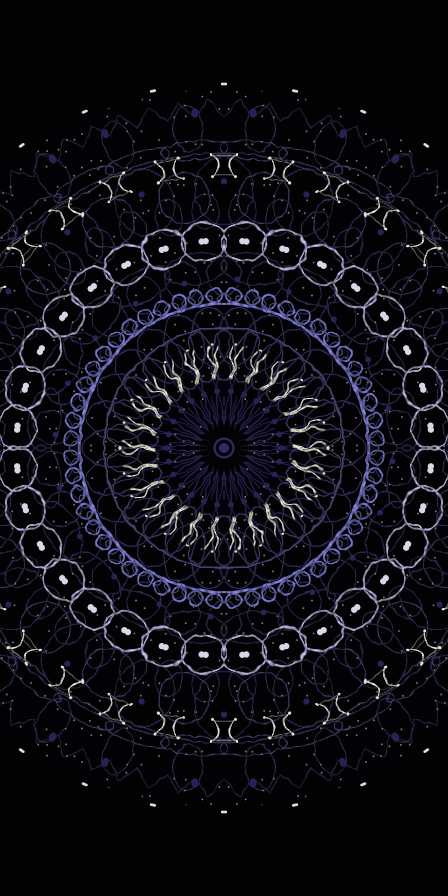
Reproduce this pattern procedurally as a WebGL 2 fragment shader.

```glsl
#version 300 es
precision highp float;

uniform vec2 u_resolution;
out vec4 outColor;

#define BACKDROP vec3(0.008, 0.008, 0.016)
#define DUSK vec3(0.20, 0.17, 0.34)
#define NAVY vec3(0.15, 0.14, 0.34)
#define VIOLET vec3(0.30, 0.28, 0.48)
#define PERIWINKLE vec3(0.48, 0.48, 0.82)
#define LILAC vec3(0.70, 0.66, 0.82)
#define IVORY vec3(0.88, 0.88, 0.82)
#define THIN 0.0028
#define BOLD 0.0045
#define WOBBLE 0.012
#define TAU 6.2831853

float hash(vec2 p) {
  vec3 q = fract(p.xyx * 0.1031);
  q += dot(q, q.yzx + 33.33);
  return fract((q.x + q.y) * q.z);
}

float noise(vec2 p) {
  vec2 i = floor(p), f = fract(p);
  f *= f * (3.0 - 2.0 * f);
  return mix(mix(hash(i), hash(i + vec2(1, 0)), f.x),
             mix(hash(i + vec2(0, 1)), hash(i + vec2(1, 1)), f.x), f.y);
}

// Coverage of a line with half width w, or of a disc when d is a distance to its centre.
float stroke(float d, float w) {
  return clamp(0.5 + (w - abs(d)) * u_resolution.x * 0.5, 0.0, 1.0);
}

float band(float r, float lo, float hi) {
  return smoothstep(lo - 0.008, lo + 0.008, r) * (1.0 - smoothstep(hi - 0.008, hi + 0.008, r));
}

vec2 polar(float r, float a) { return r * vec2(sin(a), cos(a)); }

// Folds the plane into one of n sectors; y points outward.
vec2 sector(vec2 p, float n, float shift) {
  float s = TAU / n, a = atan(p.x, p.y) - shift * s;
  return polar(length(p), a - s * floor(a / s + 0.5));
}

// Outlines of n ellipses on a circle, including overlaps with neighbours.
float loops(vec2 p, float n, float shift, float radius, vec2 size, float w) {
  vec2 q = sector(p, n, shift);
  float a = atan(q.x, q.y), ink = 0.0;
  for (int k = -1; k <= 1; k++) {
    vec2 e = polar(length(q), a + float(k) * TAU / n) - vec2(0.0, radius);
    float len = length(e / size);
    float d = len * (len - 1.0) / max(length(e / (size * size)), 0.001);
    ink = max(ink, stroke(d, w));
  }
  return ink;
}

float dots(vec2 p, float n, float shift, float radius, float size) {
  return stroke(length(sector(p, n, shift) - vec2(0.0, radius)), size);
}

void main() {
  vec2 flat_p = (2.0 * gl_FragCoord.xy - u_resolution) / u_resolution.x;
  vec2 m = abs(flat_p);
  vec2 jitter = vec2(noise(m * 38.0), noise(m * 38.0 + 71.0)) - 0.5;
  vec2 p = flat_p + WOBBLE * jitter * sign(flat_p);
  float r = length(p), grain = 0.55 + 0.6 * noise(m * 90.0);
  vec3 col = BACKDROP;

  // Core and splitting rays
  vec2 q = sector(p, 26.0, 0.0);
  float gap = 0.028 * smoothstep(0.09, 0.29, r) + 0.003 * sin(r * 55.0);
  col = max(col, NAVY * stroke(abs(q.x) - gap, THIN) * band(r, 0.07, 0.38));
  col = max(col, NAVY * 0.8 * stroke(q.x, THIN) * band(r, 0.10, 0.24));
  col = max(col, NAVY * 1.2 * max(stroke(length(flat_p), 0.022), stroke(length(flat_p) - 0.042, 0.005)));
  col = max(col, NAVY * dots(flat_p, 26.0, 0.5, 0.255, 0.013));

  // Petals with bright branching filaments
  col = max(col, VIOLET * 0.8 * loops(p, 26.0, 0.0, 0.415, vec2(0.052, 0.115), THIN));
  col = max(col, DUSK * loops(p, 26.0, 0.5, 0.50, vec2(0.085, 0.13), THIN));
  q = sector(p, 26.0, 0.5);
  float sway = 0.008 * sin(r * 65.0);
  float fork = 0.017 * smoothstep(0.36, 0.44, r);
  float filament = stroke(abs(q.x + sway) - fork - 0.004, BOLD) * band(r, 0.31, 0.455);
  col = max(col, IVORY * filament * grain);
  col = max(col, IVORY * dots(p, 26.0, 0.5, 0.462, 0.006));
  col = max(col, VIOLET * 0.9 * stroke(r - 0.537, 0.004));

  // Periwinkle chain
  col = max(col, PERIWINKLE * stroke(r - 0.642, 0.006) * grain);
  col = max(col, PERIWINKLE * 0.95 * loops(p, 52.0, 0.5, 0.682, vec2(0.033, 0.032), BOLD) * grain);
  col = max(col, VIOLET * loops(p, 52.0, 0.0, 0.665, vec2(0.03, 0.022), THIN));

  // Dim lattice between the chains
  col = max(col, DUSK * loops(p, 26.0, 0.0, 0.77, vec2(0.075, 0.085), THIN) * grain);
  col = max(col, DUSK * loops(p, 20.0, 0.5, 0.81, vec2(0.14, 0.07), THIN) * grain);
  col = max(col, NAVY * dots(flat_p, 20.0, 0.25, 0.755, 0.013));

  // Pale beads with paired seeds
  col = max(col, LILAC * loops(p, 32.0, 0.5, 0.927, vec2(0.099, 0.086), BOLD) * grain);
  q = sector(flat_p, 32.0, 0.5) - vec2(0.0, 0.927);
  col = max(col, vec3(0.85, 0.84, 0.91) * stroke(length(vec2(abs(q.x) - 0.009, q.y)), 0.014));

  // Large faint rosettes
  col = max(col, VIOLET * 0.85 * loops(p, 20.0, 0.5, 1.13, vec2(0.115, 0.112), THIN) * grain);
  col = max(col, DUSK * loops(p, 20.0, 0.0, 1.15, vec2(0.13, 0.15), THIN) * grain);
  col = max(col, DUSK * loops(p, 40.0, 0.5, 1.06, vec2(0.06, 0.08), THIN) * grain);
  col = max(col, NAVY * dots(flat_p, 20.0, 0.0, 1.19, 0.014));

  // Ivory hourglasses
  q = sector(p, 32.0, 0.0) - vec2(0.0, 1.262);
  float t = q.y / 0.047;
  float waist = stroke(abs(q.x) - 0.024 - 0.027 * t * t, BOLD) * band(q.y, -0.047, 0.047);
  float caps = stroke(abs(q.y) - 0.043, THIN) * band(abs(q.x), -0.1, 0.045) * 0.5;
  col = max(col, IVORY * max(waist, caps) * grain);
  col = max(col, IVORY * stroke(length(vec2(abs(q.x) - 0.055, abs(q.y) - 0.047)), 0.007));

  // Outer lace and zigzag
  col = max(col, VIOLET * 0.85 * loops(p, 32.0, 0.5, 1.335, vec2(0.15, 0.042), THIN) * grain);
  col = max(col, VIOLET * 0.8 * stroke(r - 1.315, THIN) * grain);
  col = max(col, DUSK * loops(p, 28.0, 0.5, 1.435, vec2(0.065, 0.105), THIN) * grain);
  float saw = abs(fract(atan(p.x, p.y) * 72.0 / TAU) - 0.5) * 2.0;
  col = max(col, DUSK * 0.75 * stroke((r - 1.555 + 0.075 * saw) * 0.7, THIN));
  q = sector(flat_p, 14.0, 0.0);
  col = max(col, NAVY * stroke(length((q * vec2(sign(q.x), 1.0) - vec2(0.13, 1.495)) * vec2(1.0, 0.75)), 0.016));

  // Outermost sparks and scattered specks
  q = sector(flat_p, 32.0, 0.0) - vec2(0.0, 1.625);
  col = max(col, IVORY * stroke(length(vec2(max(abs(q.x) - 0.008, 0.0), q.y)), 0.006));
  vec2 cell = floor(m * 26.0);
  vec2 seed = vec2(hash(cell + 3.0), hash(cell + 17.0)) * 0.6 + 0.2;
  float speck = stroke(length((cell + seed) / 26.0 - m), 0.004) * step(0.8, hash(cell + 41.0));
  col = max(col, IVORY * 0.55 * speck * band(r, 0.12, 1.6));

  outColor = vec4(col, 1.0);
}
```
